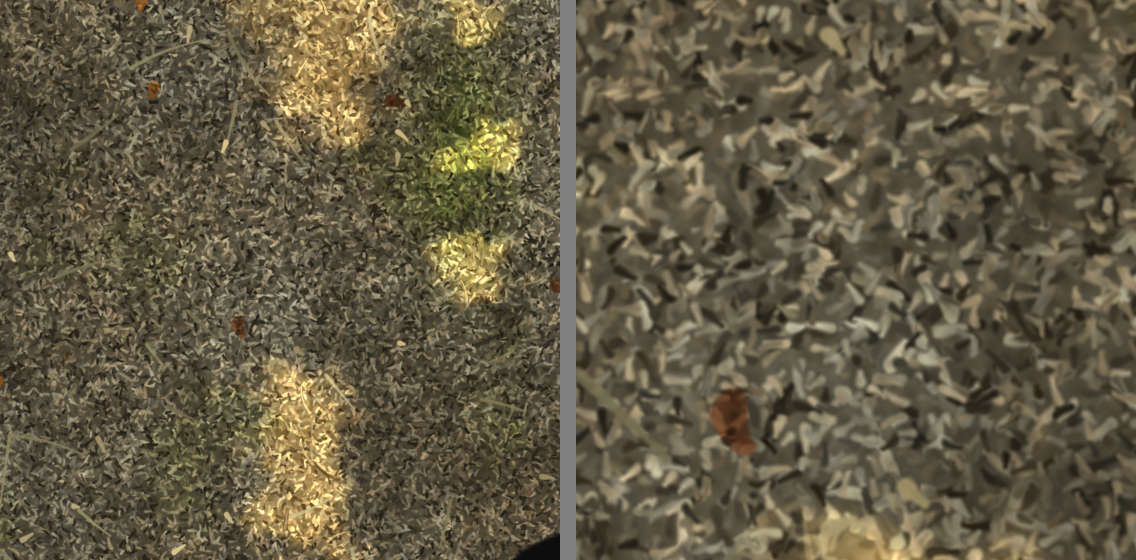
Left, the full canvas; right, a detail of the centre.
A Shadertoy shader for this texture:

```glsl
// Dry grass and leaf litter in shade, with broken sun patches, green tufts and loose straws.

const float TAU = 6.28318;
const float EDGE = 0.0021;            // softness of every outline, in canvas units
const int LITTER_LAYERS = 7;
const float LITTER_CELLS = 24.0;      // cells across the canvas in the coarsest layer
const float LITTER_STEP = 8.0;
const float SUN_STRENGTH = 1.0;
const float GREEN_STRENGTH = 0.75;
const float BROAD_CONTRAST = 0.24;
const float CLUMP_CONTRAST = 0.24;

const vec3 SHADE_DARK = vec3(0.125, 0.112, 0.078);
const vec3 SHADE_PALE = vec3(0.610, 0.575, 0.465);
const vec3 SUN_DARK = vec3(0.270, 0.185, 0.070);
const vec3 SUN_PALE = vec3(1.100, 0.980, 0.660);
const vec3 STRAW = vec3(0.590, 0.550, 0.400);
const vec3 CHIP = vec3(0.800, 0.730, 0.520);
const vec3 GRASS_DARK = vec3(0.190, 0.220, 0.090);
const vec3 GRASS_PALE = vec3(0.540, 0.560, 0.220);
const vec3 LEAF_DARK = vec3(0.220, 0.100, 0.060);
const vec3 LEAF_PALE = vec3(0.520, 0.310, 0.100);
const vec3 CORNER = vec3(0.050, 0.050, 0.055);

vec3 hash3(vec2 p) {
    vec3 q = fract(p.xyx * vec3(0.1031, 0.1030, 0.0973));
    q += dot(q, q.yxz + 33.33);
    return fract((q.xxy + q.yzz) * q.zyx);
}

mat2 turn(float a) {
    return mat2(cos(a), -sin(a), sin(a), cos(a));
}

float bell(float x) {
    return exp(-x * x);
}

// Layered sines, roughly -1 to 1
float waves(vec2 p) {
    float sum = 0.0, amp = 0.6;
    for (int i = 0; i < 4; i++) {
        p = turn(1.1) * p + 1.7 + 0.5 * sin(p.yx * 0.7);
        sum += amp * sin(p.x) * cos(p.y);
        p *= 1.8;
        amp *= 0.6;
    }
    return sum;
}

// Cellular noise: distance to the nearest scattered point
float cellular(vec2 p) {
    float nearest = 1.0;
    for (int k = 0; k < 9; k++) {
        vec2 cell = floor(p) + vec2(k % 3, k / 3) - 1.0;
        nearest = min(nearest, length(p - cell - hash3(cell).xy));
    }
    return nearest;
}

// One bent, tapered stalk per cell; returns tone and hue (premultiplied) and cover.
// reach is the half length in cells, width the half width in canvas units.
vec3 stalks(vec2 p, float cells, float seed, float chance, float angle,
            float spread, float reach, float width, float bend) {
    vec3 sum = vec3(0.0);
    p *= cells;
    for (int k = 0; k < 9; k++) {
        vec2 cell = floor(p) + vec2(k % 3, k / 3) - 1.0;
        vec3 place = hash3(cell + seed * 17.0);
        vec3 look = hash3(cell + seed * 17.0 + 371.0);
        vec2 v = turn(angle + spread * (place.z - 0.5)) * (p - cell - place.xy);
        v.y += bend * (look.z - 0.5) * v.x * v.x;
        float len = reach * mix(0.3, 1.0, look.y);
        float taper = 1.0 - 0.45 * smoothstep(-len, len, v.x);
        float d = length(vec2(max(abs(v.x) - len, 0.0), v.y)) / cells - width * taper;
        float cover = 1.0 - smoothstep(-EDGE, EDGE, d);
        cover *= step(fract(look.x * 7.0 + look.z * 5.0), chance);
        sum = mix(sum, vec3(look.x, look.z, 1.0), cover);
    }
    return sum;
}

// Two ragged upright bands of light, broken along their height
float sunlight(vec2 p) {
    vec2 q = p + 0.035 * vec2(waves(p * 20.0), waves(p * 20.0 + 40.0));
    float width = 0.085 + 0.07 * smoothstep(0.8, 1.0, q.y);
    float wide = bell((q.x - 0.56 + 0.03 * sin(5.0 * q.y)) / width);
    wide *= smoothstep(0.2, 0.9, 0.5 + 0.5 * cos(TAU * (q.y - 0.17) / 0.75));
    float thin = bell((q.x - 0.86 + 0.04 * sin(13.0 * q.y)) / 0.06);
    thin *= smoothstep(0.3, 0.9, 0.5 + 0.5 * cos(TAU * (q.y - 0.52) / 0.23));
    thin *= smoothstep(0.3, 0.48, q.y);
    return smoothstep(0.12, 0.95, wide + thin + 0.3 * waves(p * 36.0 + 9.0));
}

void mainImage(out vec4 fragColor, in vec2 fragCoord) {
    vec2 p = fragCoord / iResolution.y;
    float sun = SUN_STRENGTH * sunlight(p);
    float green = bell((p.x - 0.83) / 0.085) * bell((p.y - 0.73) / 0.19);
    green = clamp(green + 0.3 * smoothstep(0.25, 0.8, waves(p * 9.0 + 5.0)), 0.0, 1.0);

    // Fine litter, coarse to small
    float tone = 0.36, hue = 0.5;
    for (int i = 0; i < LITTER_LAYERS; i++) {
        float n = float(i);
        vec3 s = stalks(p, LITTER_CELLS + LITTER_STEP * n, n + 1.0, 0.85, n, TAU,
                        0.45, 0.0043 - 0.0003 * n, 0.8);
        tone = mix(tone, s.x / max(s.z, 0.001), s.z);
        hue = mix(hue, s.y / max(s.z, 0.001), s.z);
    }
    tone *= 0.82 + 0.45 * cellular(p * 80.0);
    tone *= 1.0 + BROAD_CONTRAST * waves(p * 6.0 + 2.0) + CLUMP_CONTRAST * waves(p * 30.0);
    tone += 0.10 * sun;

    // Shade and sun colours
    vec3 color = mix(mix(SHADE_DARK, SHADE_PALE, tone), mix(SUN_DARK, SUN_PALE, tone), sun);
    float warmth = clamp(hue + 0.35 * waves(p * 8.0 + 20.0), 0.0, 1.0);
    color *= mix(vec3(0.98, 1.01, 1.06), vec3(1.04, 0.97, 0.90), warmth);
    color = mix(color, color * vec3(0.86, 1.03, 0.62), GREEN_STRENGTH * green);

    // Dry stems in the sun, then green blades
    vec3 stems = stalks(p, 21.0, 21.0, 0.7, 1.5, 2.2, 0.55, 0.0032, 0.8);
    color = mix(color, mix(SUN_DARK, SUN_PALE, stems.x), stems.z * sun * 0.75);
    for (int i = 0; i < 3; i++) {
        vec3 blade = stalks(p, 14.0 + 4.0 * float(i), 31.0 + float(i), 0.8, 1.6, 1.7, 0.6, 0.0028, 1.0);
        vec3 grass = mix(GRASS_DARK, GRASS_PALE, blade.x) * (0.85 + 0.6 * sun);
        color = mix(color, grass, blade.z * green * GREEN_STRENGTH);
    }

    // Fallen leaves, long straws and pale chips
    vec3 leaf = stalks(p, 8.0, 41.0, 0.08, 0.8, TAU, 0.12, 0.012, 3.0);
    color = mix(color, mix(LEAF_DARK, LEAF_PALE, leaf.x) * (0.7 + 0.7 * tone), leaf.z * 0.75);
    vec3 straw = stalks(p, 6.0, 51.0, 0.40, -0.6, 2.6, 0.50, 0.0036, 0.6);
    color = mix(color, STRAW * (0.75 + 0.4 * straw.x + 0.6 * sun), straw.z * 0.85);
    vec3 chip = stalks(p, 11.0, 61.0, 0.18, -0.5, 3.0, 0.15, 0.0052, 0.8);
    color = mix(color, CHIP * (0.75 + 0.4 * chip.x), chip.z * 0.9);

    // Dark rounded edge in the lower right corner
    float corner = length(p - vec2(1.06, -0.17)) - 0.225;
    color = mix(color, CORNER, 1.0 - smoothstep(-0.006, 0.006, corner));
    fragColor = vec4(clamp(color, 0.0, 1.0), 1.0);
}
```
